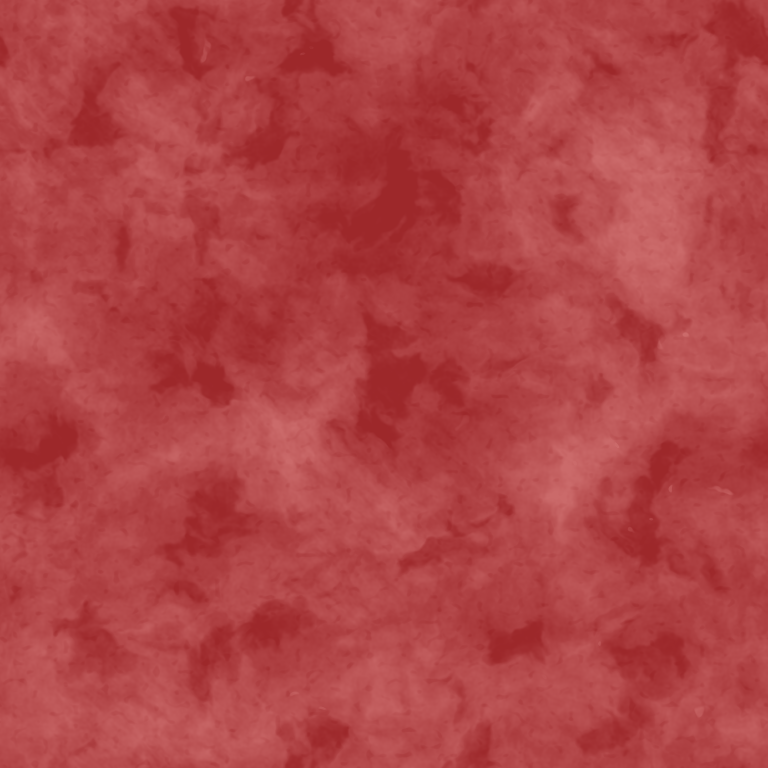
Write a WebGL 2 fragment shader that draws this texture.

```glsl
#version 300 es
precision highp float;
// Seamless mottled red plaster: ragged cloudy stains, diagonal brushing, fine pits and pale flecks.

uniform vec2 u_resolution;
out vec4 fragColor;

const float TAU = 6.2831853;
const vec3 DEEP_RED = vec3(0.615, 0.155, 0.165);
const vec3 MID_RED = vec3(0.690, 0.262, 0.270);
const vec3 PALE_RED = vec3(0.795, 0.415, 0.415);

// Integer hash of a lattice cell, two values in 0..1.
vec2 hash2(vec2 cell, float seed) {
    uvec3 h = uvec3(ivec3(vec3(cell, seed)));
    h = h * 1664525u + 1013904223u;
    h.x += h.y * h.z; h.y += h.z * h.x; h.z += h.x * h.y;
    h ^= h >> 16u;
    h.x += h.y * h.z; h.y += h.z * h.x;
    return vec2(h.xy >> 8u) / 16777216.0;
}

float cornerSlope(vec2 cell, vec2 offset, vec2 period, float seed) {
    float angle = TAU * hash2(mod(cell, period), seed).x;
    return dot(vec2(cos(angle), sin(angle)), offset);
}

// Gradient noise that repeats after a whole number of cells.
float gradientNoise(vec2 p, vec2 period, float seed) {
    vec2 cell = floor(p);
    vec2 f = p - cell;
    vec2 w = f * f * f * (f * (f * 6.0 - 15.0) + 10.0);
    vec2 e = vec2(1.0, 0.0);
    float a = cornerSlope(cell, f, period, seed);
    float b = cornerSlope(cell + e.xy, f - e.xy, period, seed);
    float c = cornerSlope(cell + e.yx, f - e.yx, period, seed);
    float d = cornerSlope(cell + e.xx, f - e.xx, period, seed);
    return mix(mix(a, b, w.x), mix(c, d, w.x), w.y);
}

// Octaves of wrapping noise over the unit tile.
float fbm(vec2 uv, vec2 period, int octaves, float gain, float seed) {
    float sum = 0.0;
    float amplitude = 1.0;
    for (int i = 0; i < octaves; i++) {
        sum += amplitude * gradientNoise(uv * period, period, seed + float(i));
        period *= 2.0;
        amplitude *= gain;
    }
    return sum;
}

// Rare soft round flecks, one candidate per grid cell.
float flecks(vec2 uv, float grid, float density, float seed) {
    vec2 p = uv * grid;
    float cover = 0.0;
    for (int y = -1; y <= 1; y++) {
        for (int x = -1; x <= 1; x++) {
            vec2 cell = floor(p) + vec2(x, y);
            vec2 id = mod(cell, grid);
            vec2 size = hash2(id, seed + 1.0);
            float radius = mix(0.15, 0.32, size.y);
            float dist = length(p - cell - hash2(id, seed));
            float present = step(size.x, density);
            cover = max(cover, present * (1.0 - smoothstep(radius * 0.4, radius, dist)));
        }
    }
    return cover;
}

vec3 plasterColor(float tone) {
    vec3 lower = mix(DEEP_RED, MID_RED, smoothstep(-0.08, 0.50, tone));
    return mix(lower, PALE_RED, clamp((tone - 0.42) / 0.58, 0.0, 1.0));
}

void main() {
    vec2 uv = gl_FragCoord.xy / u_resolution;

    // Broad stains with ragged, drifting edges
    vec2 drift = vec2(fbm(uv, vec2(5.0), 5, 0.55, 11.0), fbm(uv, vec2(5.0), 5, 0.55, 23.0));
    vec2 warped = uv + 0.055 * drift;
    float stains = fbm(warped, vec2(3.0, 4.0), 6, 0.58, 37.0);
    float blots = fbm(warped, vec2(9.0), 4, 0.55, 53.0);
    float tone = 0.46 + 0.60 * stains - 0.38 * smoothstep(0.12, 0.48, blots)
               + 0.18 * smoothstep(0.05, 0.45, -blots);

    // Brushing that falls to the right, present only in patches
    vec2 slant = vec2(uv.x + uv.y, uv.x - uv.y) + 0.02 * drift;
    float brushed = smoothstep(-0.1, 0.3, gradientNoise(uv * 3.0, vec2(3.0), 71.0));
    tone += 0.13 * brushed * fbm(slant, vec2(36.0, 9.0), 3, 0.65, 83.0);

    // Small mottling, pits and grain
    float mottle = fbm(uv + 0.012 * drift, vec2(36.0), 3, 0.65, 97.0);
    tone += 0.13 * mottle;
    float pits = gradientNoise(uv * vec2(76.0, 92.0), vec2(76.0, 92.0), 109.0);
    tone -= 0.13 * smoothstep(0.22, 0.50, pits);
    tone += 0.05 * gradientNoise(uv * 190.0, vec2(190.0), 127.0);

    // Pale flecks gathered in a few clusters
    float cluster = smoothstep(0.12, 0.35, gradientNoise(uv * 4.0, vec2(4.0), 139.0));
    tone += 0.32 * cluster * flecks(warped, 48.0, 0.06, 151.0);

    fragColor = vec4(plasterColor(tone), 1.0);
}
```
